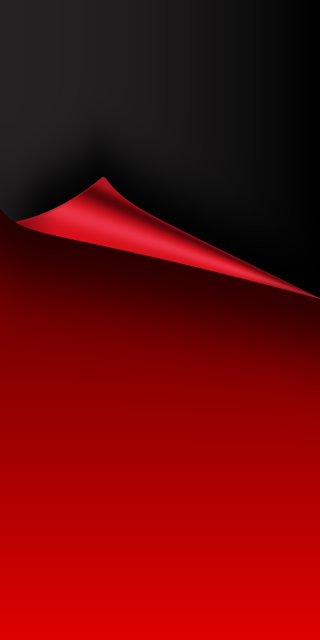
Give the GLSL for this background, as a Shadertoy shader.

```glsl
// A red sheet with its top edge curled over, on a charcoal backdrop.
// Edge curves give signed heights that mask the layers; the curl is shaded by
// bands fanning out from the right-hand corner, with soft shadows around it.

const vec3 CHARCOAL    = vec3(0.142, 0.132, 0.137);
const vec3 SHEET_RED   = vec3(0.87, 0.0, 0.0);
const vec3 CURL_DARK   = vec3(0.30, 0.015, 0.035);
const vec3 CURL_RED    = vec3(0.84, 0.06, 0.10);
const vec3 CURL_BRIGHT = vec3(0.92, 0.19, 0.27);
const vec3 CURL_RIM    = vec3(0.66, 0.10, 0.15);
const vec2 FAN_PIVOT   = vec2(1.02, 1.06);

// Smoothed coverage of the region where d is positive
float fill(float d) {
    float width = length(vec2(dFdx(d), dFdy(d)));
    return clamp(0.5 + d / max(width, 1e-5), 0.0, 1.0);
}

float softMin(float a, float b, float k) {
    float h = max(k - abs(a - b), 0.0) / k;
    return min(a, b) - 0.25 * k * h * h;
}

float bell(float x, float width) {
    float t = x / width;
    return exp(-t * t);
}

// Height of the fold line where the sheet turns over
float foldHeight(float x) {
    float t = x - 0.104;
    return 1.276 - 0.2355 * t + 0.045 * t * (1.0 - x) + 0.053 * exp(-x / 0.045);
}

// Height of the curl outline: two flanks meeting at a rounded tip
float curlHeight(float x, float rounding) {
    float t = x - 0.047;
    float leftFlank = 1.307 + 0.2 * t + 1.15 * t * t;
    float rightFlank = 1.068 + 0.49 * (1.0 - x) + 0.045 * exp((0.333 - x) / 0.05);
    return softMin(leftFlank, rightFlank, rounding);
}

vec3 backdropColor(vec2 p, float fold) {
    vec3 color = CHARCOAL * (1.0 - p.x * p.x);
    float above = max(p.y - max(fold, curlHeight(p.x, 0.12)), 0.0);
    float shadow = bell(above, 0.14) * smoothstep(-0.08, 0.17, p.x);
    return color * (1.0 - 0.88 * shadow);
}

vec3 sheetColor(vec2 p, float fold) {
    float light = 1.0 - 0.46 * p.y;
    float shadow = 0.56 * bell(max(fold - p.y, 0.0), 0.2);
    return SHEET_RED * light * (1.0 - shadow);
}

vec3 curlColor(vec2 p, float top) {
    // Slope of the ray from the pivot selects the band
    float slope = (p.y - FAN_PIVOT.y) / (FAN_PIVOT.x - p.x);
    vec3 color = mix(CURL_RED, CURL_BRIGHT, bell(slope - 0.34, 0.045));
    color = mix(color, CURL_DARK, 0.92 * bell(slope - 0.462, 0.05));
    color = mix(color, CURL_RIM, smoothstep(0.48, 0.56, slope));

    // Dimming at the two narrow ends, then a thin lit outline
    color *= mix(0.62, 1.0, smoothstep(0.04, 0.2, p.x));
    color *= mix(1.0, 0.65, smoothstep(0.72, 1.0, p.x));
    return mix(color, CURL_RIM, 0.5 * bell(top - p.y, 0.007));
}

void mainImage(out vec4 fragColor, in vec2 fragCoord) {
    // Canvas is one unit wide and two units tall
    vec2 p = fragCoord / iResolution.xy * vec2(1.0, 2.0);
    float fold = foldHeight(p.x);
    float top = curlHeight(p.x, 0.018);

    // Layers: sheet, curl above the fold, then the backdrop around both
    float curlMask = fill(p.y - fold) * smoothstep(0.0, 0.004, top - fold);
    vec3 paper = mix(sheetColor(p, fold), curlColor(p, top), curlMask);
    float paperMask = fill(max(fold, top) - p.y);
    fragColor = vec4(mix(backdropColor(p, fold), paper, paperMask), 1.0);
}
```
